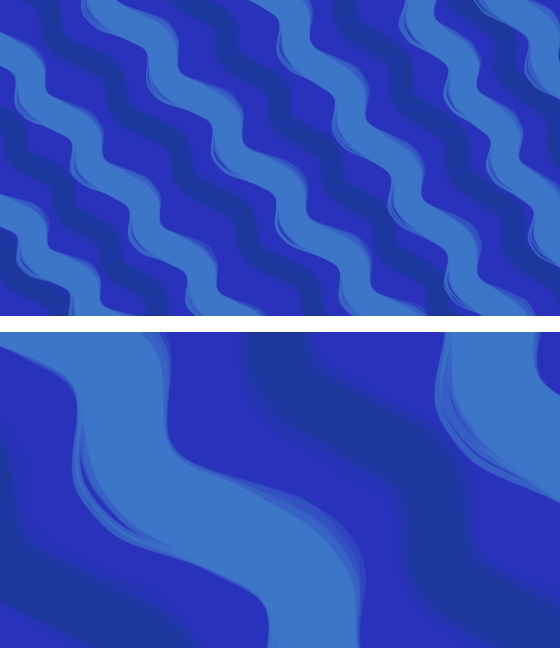
Top, the full canvas; bottom, a detail of the centre.
Give the GLSL for this pattern, as a WebGL 2 fragment shader.

```glsl
#version 300 es
precision highp float;
uniform vec2 u_resolution;
out vec4 outColor;

const vec3 GROUND = vec3(0.160, 0.196, 0.730);
const vec3 LIGHT = vec3(0.240, 0.465, 0.785);
const vec3 DARK = vec3(0.108, 0.222, 0.617);
const float TAU = 6.2831853;
const float LIGHT_HALF = 0.0475;   // half widths, in canvas heights
const float DARK_HALF = 0.033;
const float WAVE_HEIGHT = 0.088;   // relative to wavelength
const float WAVE_SKEW = 0.15;
const float HAIR_HALF = 0.0042;
const int BANDS = 6;
const int GLAZES = 4;

// Each band: x at the top edge, slope dx/dy, y of one steep part, vertical period
const vec4 LIGHT_BANDS[BANDS] = vec4[](
    vec4(-0.606, 0.93, 0.764, 0.180), vec4(-0.130, 0.86, 0.475, 0.210),
    vec4(0.343, 0.887, 0.195, 0.229), vec4(0.861, 0.72, 0.100, 0.246),
    vec4(1.315, 0.60, 0.023, 0.225), vec4(1.610, 0.70, 0.160, 0.240));
const vec4 DARK_BANDS[BANDS] = vec4[](
    vec4(-0.740, 0.93, 0.820, 0.190), vec4(-0.331, 0.85, 0.625, 0.175),
    vec4(0.097, 0.93, 0.069, 0.222), vec4(0.611, 0.82, 0.127, 0.204),
    vec4(1.083, 0.74, 0.012, 0.241), vec4(1.486, 0.66, 0.174, 0.250));

float hash(float n) {
    return fract(sin(n * 91.345) * 4375.85);
}

// Smooth noise along a line, from -1 to 1
float noise(float x, float seed) {
    float i = floor(x), f = fract(x);
    f = f * f * (3.0 - 2.0 * f);
    return 2.0 * mix(hash(i + seed * 17.3), hash(i + 1.0 + seed * 17.3), f) - 1.0;
}

float cover(float d, float soft) {
    return 1.0 - smoothstep(-soft, soft, d);
}

// Band coordinates: signed distance from centre line, position along it, wave phase
vec3 bandSpace(vec2 p, vec4 band) {
    vec2 along = normalize(vec2(band.y, 1.0));
    vec2 q = p - vec2(band.x + band.y * band.z, band.z);
    float u = dot(q, along);
    float v = dot(q, vec2(along.y, -along.x));
    float wavelength = band.w / along.y;
    float phase = TAU * u / wavelength;
    float height = WAVE_HEIGHT * wavelength;
    float wave = -height * (sin(phase) + WAVE_SKEW * sin(2.0 * phase));
    float slope = -WAVE_HEIGHT * TAU * (cos(phase) + 2.0 * WAVE_SKEW * cos(2.0 * phase));
    return vec3((v - wave) * inversesqrt(1.0 + slope * slope), u, phase);
}

// Soft dark band with translucent edges
vec3 paintDark(vec3 color, vec3 b, float seed) {
    for (int i = 0; i < GLAZES; i++) {
        float s = seed + float(i) * 3.7;
        float shift = 0.008 * noise(b.y * 9.0, s);
        float halfWidth = DARK_HALF + 0.010 * hash(s) + 0.003 * noise(b.y * 21.0, s + 1.0);
        color = mix(color, DARK, 0.22 * cover(abs(b.x - shift) - halfWidth, 0.004));
    }
    float rough = 0.002 * noise(b.y * 25.0, seed + 5.0);
    return mix(color, DARK, 0.9 * cover(abs(b.x) - DARK_HALF + 0.002 + rough, 0.004));
}

// Light band with glazes on the upper bends and loose hairs on the lower bends
vec3 paintLight(vec3 color, vec3 b, float seed, float soft) {
    float upper = 0.5 + 0.5 * cos(b.z + 1.8);
    float lower = 0.5 + 0.5 * cos(b.z - 1.0);
    for (int i = 0; i < GLAZES; i++) {
        float s = seed + float(i) * 5.3;
        float reach = 0.004 + 0.020 * hash(s) + 0.007 * noise(b.y * 10.0, s);
        float top = LIGHT_HALF + upper * reach + 0.002 * noise(b.y * 33.0, s + 2.0);
        float bottom = LIGHT_HALF - 0.002 + 0.003 * noise(b.y * 14.0, s + 1.0);
        color = mix(color, LIGHT, 0.27 * cover(max(b.x - top, -b.x - bottom), soft));
    }
    for (int i = 0; i < 2; i++) {
        float s = seed + float(i) * 7.1 + 30.0;
        float offset = LIGHT_HALF - 0.008 + lower * (0.020 - 0.007 * float(i))
                     + 0.004 * noise(b.y * 9.0, s);
        float width = HAIR_HALF * (1.0 + 0.4 * noise(b.y * 12.0, s + 1.0));
        color = mix(color, LIGHT, 0.65 * cover(abs(b.x + offset) - width, soft));
    }
    float top = LIGHT_HALF - 0.001 + 0.003 * noise(b.y * 18.0, seed + 11.0);
    float bottom = LIGHT_HALF - 0.004 - 0.004 * lower + 0.003 * noise(b.y * 22.0, seed + 12.0);
    return mix(color, LIGHT, 0.95 * cover(max(b.x - top, -b.x - bottom), soft));
}

void main() {
    vec2 p = vec2(gl_FragCoord.x, u_resolution.y - gl_FragCoord.y) / u_resolution.y;
    float soft = max(0.0012, 0.75 / u_resolution.y);
    vec3 color = GROUND;
    for (int i = 0; i < BANDS; i++)
        color = paintDark(color, bandSpace(p, DARK_BANDS[i]), 2.0 + float(i) * 41.0);
    for (int i = 0; i < BANDS; i++)
        color = paintLight(color, bandSpace(p, LIGHT_BANDS[i]), 9.0 + float(i) * 37.0, soft);
    outColor = vec4(color, 1.0);
}
```
